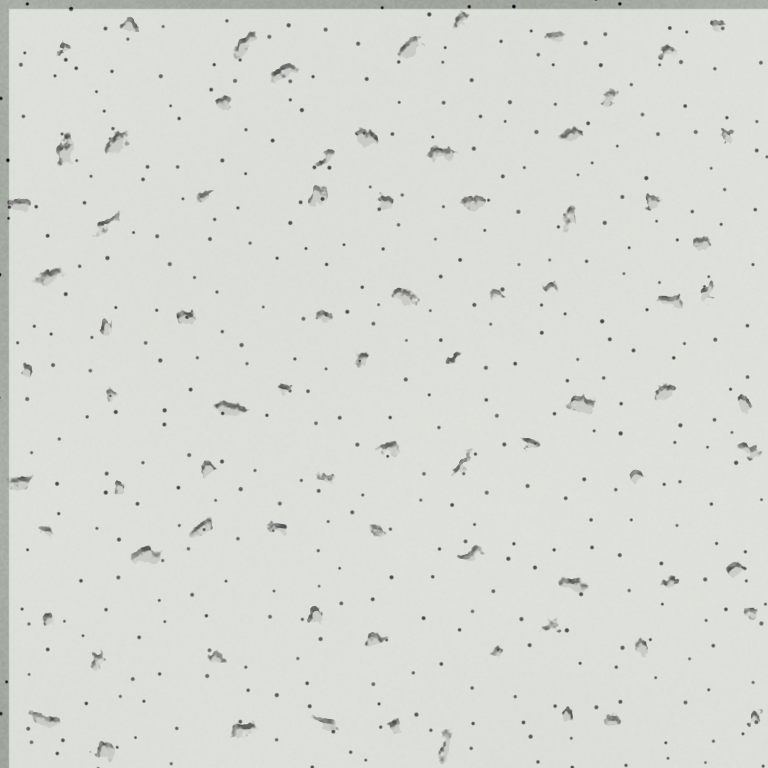
Give the GLSL for this texture, as a WebGL 2 fragment shader.

```glsl
#version 300 es
precision highp float;
// Pale acoustic ceiling panel: fine round pinholes and ragged, shaded pits.
// Both are jittered on hashed grids; pits are noise-warped ellipses with a dark
// upper rim. A grey strip runs along the left and top edges.

#define PIT_GRID 9.0
#define PIT_WARP 0.011
#define PIT_FILL 0.085
#define PIT_RIM 0.58
#define RIM_DEPTH 0.0062
#define HOLE_GRID 20.0
#define HOLE_RADIUS 0.0022
#define HOLE_DARK 0.68
#define STRIP_WIDTH 0.0117
#define PANEL_COLOR vec3(0.870, 0.876, 0.855)
#define STRIP_COLOR vec3(0.650, 0.670, 0.640)

uniform vec2 u_resolution;
out vec4 outColor;

vec4 hash4(vec2 cell) {
    vec4 q = fract(cell.xyxy * vec4(0.1031, 0.1030, 0.0973, 0.1099));
    q += dot(q, q.wzxy + 33.33);
    return fract((q.xxyz + q.yzzw) * q.zywx);
}

// Two independent channels of smooth value noise in 0..1
vec2 noise2(vec2 p) {
    vec2 i = floor(p);
    vec2 f = fract(p);
    f = f * f * (3.0 - 2.0 * f);
    vec2 low = mix(hash4(i).xy, hash4(i + vec2(1, 0)).xy, f.x);
    vec2 high = mix(hash4(i + vec2(0, 1)).xy, hash4(i + vec2(1, 1)).xy, f.x);
    return mix(low, high, f.y);
}

// Coverage of one ragged ellipse centred on the origin
float pitMask(vec2 p, vec2 halfSize, float angle, vec2 seed, float soft) {
    vec2 coarse = noise2(p * 105.0 + seed) - 0.5;
    vec2 fine = noise2(p * 260.0 + seed + 31.0) - 0.5;
    p += PIT_WARP * (coarse + 0.4 * fine);
    float c = cos(angle), s = sin(angle);
    p = mat2(c, -s, s, c) * p;
    float d = (length(p / halfSize) - 1.0) * halfSize.y;
    return 1.0 - smoothstep(-soft, soft, d);
}

// Darkness of the pits: faint hollow plus a broken shadow under the upper rim
float pits(vec2 uv, float soft) {
    vec2 base = floor(uv * PIT_GRID);
    float dark = 0.0;
    for (int y = -1; y <= 1; y++) {
        for (int x = -1; x <= 1; x++) {
            vec2 cell = base + vec2(x, y);
            vec4 place = hash4(cell + 17.0);
            vec4 form = hash4(cell + 71.0);
            vec2 p = uv - (cell + 0.5 + 0.75 * (place.xy - 0.5)) / PIT_GRID;
            if (dot(p, p) > 0.0025) continue;

            vec2 halfSize = vec2(mix(0.008, 0.021, form.x * form.x),
                                 mix(0.0048, 0.0105, form.y));
            float angle = mix(-0.4, 1.5, form.z * form.z);
            vec2 seed = floor(place.zw * 900.0);
            vec2 towardRim = RIM_DEPTH * vec2(form.w - 0.65, 1.0);

            float mask = pitMask(p, halfSize, angle, seed, soft);
            float inner = pitMask(p + towardRim, halfSize, angle, seed, soft * 1.5);
            float broken = mix(0.35, 1.0, noise2(p * 190.0 + seed + 7.0).x);
            float shade = mask * (PIT_FILL + PIT_RIM * broken * (1.0 - inner));
            dark = max(dark, shade);
        }
    }
    return dark;
}

// Darkness of the pinholes
float pinholes(vec2 uv, float soft) {
    vec2 g = mat2(0.966, 0.259, -0.259, 0.966) * uv * HOLE_GRID;
    vec2 base = floor(g);
    float dark = 0.0;
    for (int y = -1; y <= 1; y++) {
        for (int x = -1; x <= 1; x++) {
            vec2 cell = base + vec2(x, y);
            vec4 h = hash4(cell + 143.0);
            float d = length(g - cell - 0.5 - 0.8 * (h.xy - 0.5)) / HOLE_GRID;
            float radius = HOLE_RADIUS * mix(0.75, 1.2, h.z);
            float hole = 1.0 - smoothstep(radius - soft, radius + soft, d);
            dark = max(dark, hole * HOLE_DARK * mix(0.75, 1.0, h.w));
        }
    }
    return dark;
}

void main() {
    vec2 uv = gl_FragCoord.xy / u_resolution;
    float pixel = 1.0 / min(u_resolution.x, u_resolution.y);
    float soft = 0.0007 + 0.5 * pixel;

    // Panel with gentle tonal drift and fine grain
    float drift = noise2(uv * 3.0).x - 0.5;
    float grain = noise2(uv * 330.0).y - 0.5;
    vec3 panel = PANEL_COLOR * (1.0 + 0.012 * drift + 0.012 * grain);

    // Grey strip along the left and top edges
    float edge = min(uv.x, 1.0 - uv.y);
    float strip = 1.0 - smoothstep(-pixel, pixel, edge - STRIP_WIDTH);
    vec3 stripTone = STRIP_COLOR * (1.0 + 0.08 * drift + 0.06 * grain);
    vec3 color = mix(panel, stripTone, strip);

    // Recesses, deeper in tone on the strip
    float dark = max(pits(uv, soft * 1.2), pinholes(uv, soft));
    color *= 1.0 - min(dark * (1.0 + 0.5 * strip), 0.9);
    outColor = vec4(color, 1.0);
}
```
